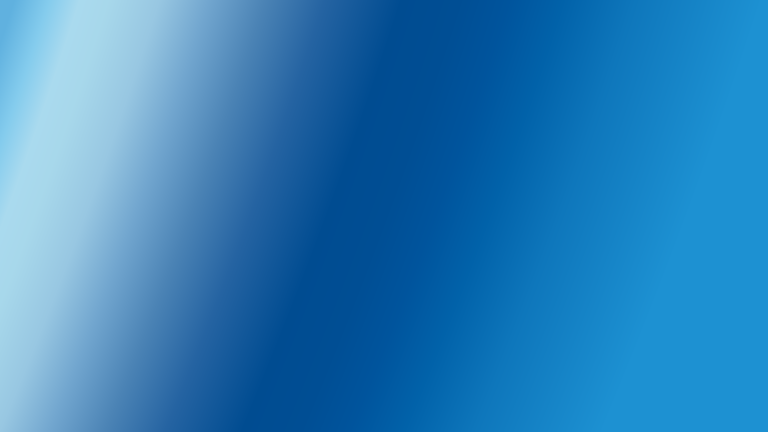
This background is drawn by a WebGL 2 fragment shader. Its source:

```glsl
#version 300 es
precision highp float;

uniform vec2 u_resolution;
out vec4 fragColor;

// Slant and bend of the bands, in units of canvas height
const float SLANT = 0.37;
const float BEND = -0.05;

// Band positions along the middle row, in units of canvas height
const int STOPS = 14;
const float POSITION[STOPS] = float[](
  -0.139, -0.058, 0.012, 0.081, 0.197, 0.312, 0.440,
  0.579, 0.757, 0.890, 1.007, 1.134, 1.296, 1.597);

// Band colours, from the left corner to the right edge
const vec3 COLOR[STOPS] = vec3[](
  vec3(0.375, 0.695, 0.875),
  vec3(0.520, 0.800, 0.930),
  vec3(0.665, 0.855, 0.935),
  vec3(0.655, 0.845, 0.920),
  vec3(0.595, 0.780, 0.885),
  vec3(0.445, 0.650, 0.810),
  vec3(0.295, 0.515, 0.710),
  vec3(0.145, 0.390, 0.635),
  vec3(0.000, 0.298, 0.569),
  vec3(0.000, 0.306, 0.580),
  vec3(0.000, 0.330, 0.615),
  vec3(0.005, 0.385, 0.665),
  vec3(0.055, 0.465, 0.735),
  vec3(0.114, 0.570, 0.825));

// Blend through the colour stops
vec3 bandColor(float s) {
  vec3 color = COLOR[0];
  for (int i = 1; i < STOPS; i++) {
    float t = (s - POSITION[i - 1]) / (POSITION[i] - POSITION[i - 1]);
    color = mix(color, COLOR[i], clamp(t, 0.0, 1.0));
  }
  return color;
}

void main() {
  vec2 p = gl_FragCoord.xy / u_resolution.y;

  // Distance across the gently curved, slanted bands
  float v = p.y - 0.5;
  float across = p.x - SLANT * v - BEND * v * v;

  fragColor = vec4(bandColor(across), 1.0);
}
```
